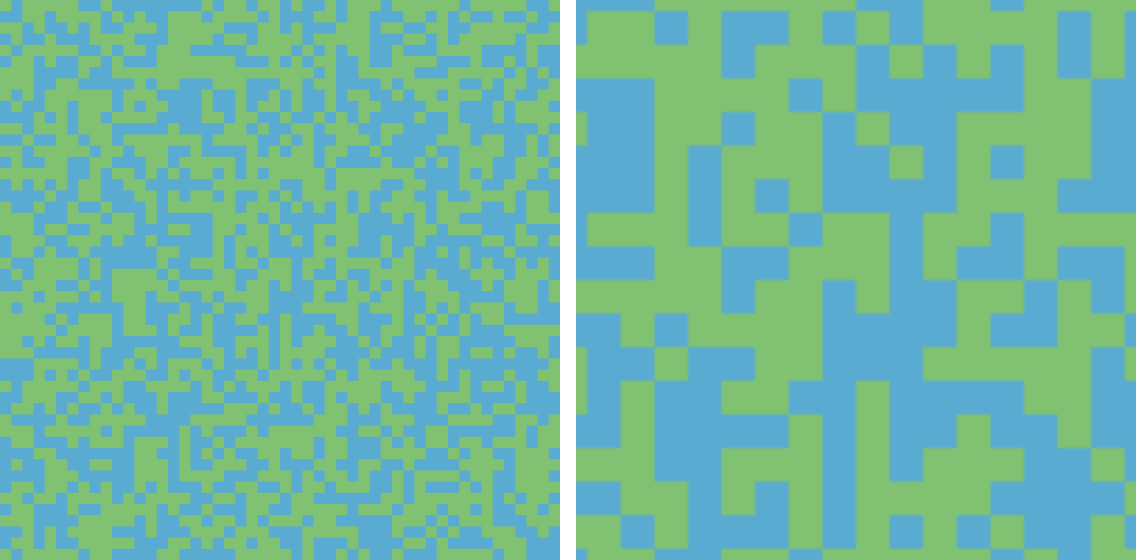
Left: the whole. Right: its middle third, enlarged.
This texture is drawn by a three.js fragment shader. Its source:

```glsl
// Two-colour mosaic: a square grid whose cells are each blue or green at random.
// Every cell is drawn by a hash of its grid position; a narrow linear ramp
// between neighbouring cells smooths the borders.

#define CELLS 50.0                       // cells across the canvas
#define EDGE 0.098                       // border ramp width, in cells
#define GREEN_SHARE 0.495                // chance that a cell is green
#define SEED vec2(17.0, 43.0)            // picks the arrangement
#define BLUE vec3(0.352, 0.670, 0.818)
#define GREEN vec3(0.504, 0.760, 0.446)

varying vec2 vUv;

// Uniform random value in 0..1 for a grid position
float hash(vec2 cell) {
  vec3 p = fract(cell.xyx * vec3(0.1031, 0.1030, 0.0973));
  p += dot(p, p.yzx + 33.33);
  return fract((p.x + p.y) * p.z);
}

// 1 for a green cell, 0 for a blue one
float isGreen(vec2 cell) {
  return step(hash(cell + SEED), GREEN_SHARE);
}

void main() {
  // Lattice shifted to cell centres, so borders fall at the middle of each step
  vec2 grid = vUv * CELLS - 0.5;
  vec2 cell = floor(grid);
  vec2 ramp = clamp((fract(grid) - 0.5) / EDGE + 0.5, 0.0, 1.0);

  // Blend the four nearest cells across their shared borders
  float lower = mix(isGreen(cell), isGreen(cell + vec2(1.0, 0.0)), ramp.x);
  float upper = mix(isGreen(cell + vec2(0.0, 1.0)), isGreen(cell + 1.0), ramp.x);
  float green = mix(lower, upper, ramp.y);

  gl_FragColor = vec4(mix(BLUE, GREEN, green), 1.0);
}
```
